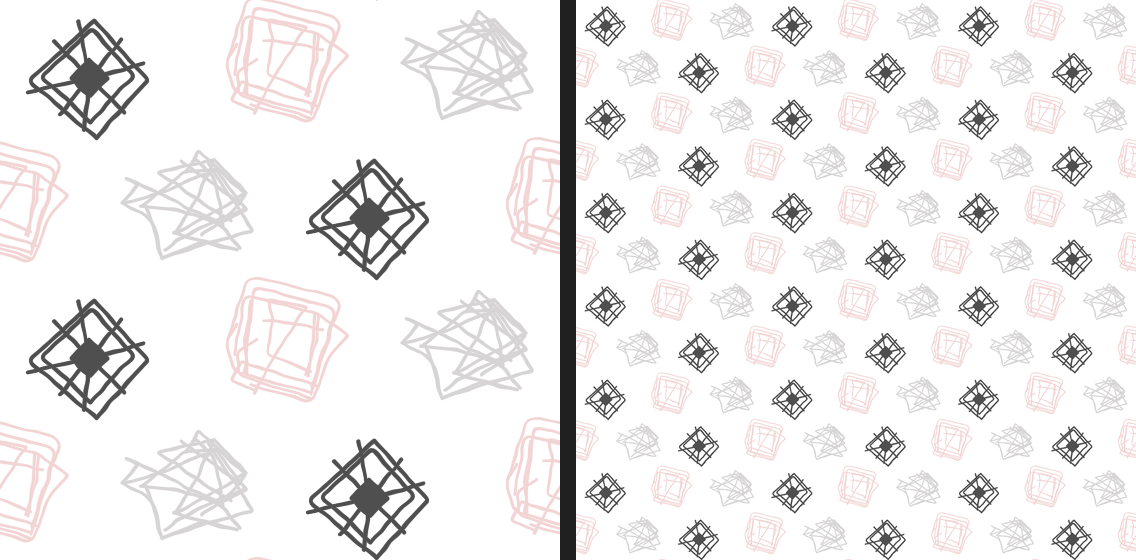
Left, the tile; right, the same tile 3 across and 3 down.
A three.js fragment shader for this pattern:

```glsl
varying vec2 vUv;

const float REPEATS = 2.0;
const float UNITS = 384.0; // drawing units per repeat
const float REACH = 100.0; // half size of a motif
const vec3 PAPER = vec3(1.0);
const vec3 CHARCOAL = vec3(0.31);
const vec3 BLUSH = vec3(0.95, 0.83, 0.83);
const vec3 ASH = vec3(0.84, 0.83, 0.83);

float hash(vec2 p) {
  vec3 q = fract(p.xyx * 0.1031);
  q += dot(q, q.yzx + 33.33);
  return fract((q.x + q.y) * q.z);
}

float noise(vec2 p) {
  vec2 i = floor(p), f = fract(p);
  f = f * f * (3.0 - 2.0 * f);
  vec2 e = vec2(0, 1);
  return mix(mix(hash(i), hash(i + e.yx), f.x),
             mix(hash(i + e), hash(i + e.yy), f.x), f.y);
}

// Slight tremor of the drawing hand
vec2 tremble(vec2 p, float amount) {
  vec2 q = p / 15.0 + 40.0;
  return p + amount * (vec2(noise(q), noise(q + 19.0)) - 0.5);
}

float segment(vec2 p, vec2 a, vec2 b) {
  vec2 ab = b - a;
  float t = clamp(dot(p - a, ab) / max(dot(ab, ab), 1e-5), 0.0, 1.0);
  return length(p - a - ab * t);
}

// Two straight lines joined at b by a soft corner
float bend(vec2 p, vec2 a, vec2 b, vec2 c, float soft) {
  vec2 u = b + soft * normalize(a - b);
  vec2 v = b + soft * normalize(c - b);
  float d = min(segment(p, a, u), segment(p, v, c));
  vec2 last = u;
  for (int i = 1; i <= 5; i++) {
    float t = float(i) / 5.0;
    vec2 next = mix(mix(u, b, t), mix(b, v, t), t);
    d = min(d, segment(p, last, next));
    last = next;
  }
  return d;
}

// Open stroke through four points
float stroke(vec2 p, vec4 ab, vec4 cd, float soft) {
  vec2 m = 0.5 * (ab.zw + cd.xy);
  return min(bend(p, ab.xy, ab.zw, m, soft), bend(p, m, cd.xy, cd.zw, soft));
}

float spokedDiamond(vec2 p, float halfWidth) {
  float d = bend(p, vec2(7, 78), vec2(-84, -3), vec2(9, -82), 9.0);
  d = min(d, bend(p, vec2(7, 78), vec2(80, -3), vec2(9, -82), 4.0));
  d = min(d, stroke(p, vec4(16, 53, 4, 68), vec4(-66, 2, 1, -60), 8.0));
  d = min(d, bend(p, vec2(8, 62), vec2(61, 3), vec2(1, -60), 8.0));
  // Spokes bent at the hub
  d = min(d, bend(p, vec2(-15, 77), vec2(0), vec2(-8, -71), 4.0));
  d = min(d, bend(p, vec2(-49, 51), vec2(0), vec2(47, -47), 4.0));
  d = min(d, bend(p, vec2(44, 52), vec2(0), vec2(-41, -49), 4.0));
  d = min(d, bend(p, vec2(74, 19), vec2(0), vec2(-84, -19), 4.0));
  vec2 turned = vec2(p.x + p.y, p.y - p.x) * 0.7071;
  float hub = length(max(abs(turned) - 17.0, 0.0)) - 3.5;
  return min(d - halfWidth, hub);
}

float scribbledSquare(vec2 p, float halfWidth) {
  // Outer rounds
  float d = stroke(p, vec4(-78, 1, -50, 88), vec4(78, 57, 36, -74), 17.0);
  d = min(d, stroke(p, vec4(-55, -44, -43, 73), vec4(71, 42, 38, -64), 14.0));
  d = min(d, stroke(p, vec4(-68, -20, -55, 62), vec4(46, 36, 87, 6), 10.0));
  d = min(d, stroke(p, vec4(87, 6, 60, -24), vec4(38, -86, -45, -62), 14.0));
  d = min(d, stroke(p, vec4(-66, 22, -80, -2), vec4(-70, -42, 36, -72), 10.0));
  d = min(d, stroke(p, vec4(-38, 1, -66, -18), vec4(-62, -48, 36, -80), 9.0));
  d = min(d, stroke(p, vec4(-40, -70, -72, -57), vec4(-60, -30, 44, -62), 4.0));
  // Inner window and crossing lines
  d = min(d, stroke(p, vec4(-21, 53, -17, 24), vec4(-24, -20, 36, -44), 6.0));
  d = min(d, stroke(p, vec4(-20, 54, 30, 46), vec4(-27, -44, -42, -74), 2.0));
  d = min(d, bend(p, vec2(-29, 27), vec2(10, 23), vec2(53, 14), 9.0));
  d = min(d, bend(p, vec2(42, 36), vec2(37, -20), vec2(33, -50), 9.0));
  d = min(d, bend(p, vec2(47, 34), vec2(42, -10), vec2(30, -48), 9.0));
  d = min(d, bend(p, vec2(-47, 54), vec2(-54, 0), vec2(-52, -50), 9.0));
  return d - halfWidth;
}

float tangledStar(vec2 p, float halfWidth) {
  float d = stroke(p, vec4(-90, 3, -68, 28), vec4(-84, 38, 48, -25), 3.0);
  d = min(d, bend(p, vec2(40, 50), vec2(-32, 18), vec2(-90, 3), 9.0));
  d = min(d, bend(p, vec2(-90, 3), vec2(-48, -14), vec2(-35, -72), 26.0));
  d = min(d, stroke(p, vec4(38, 62, 12, 6), vec4(-17, -40, 82, 16), 3.0));
  d = min(d, stroke(p, vec4(82, 16, 38, 62), vec4(-40, 46, 60, -22), 3.0));
  d = min(d, stroke(p, vec4(0, 45, 16, 75), vec4(82, 14, 46, -26), 3.0));
  d = min(d, bend(p, vec2(10, 64), vec2(38, 40), vec2(50, -28), 12.0));
  d = min(d, stroke(p, vec4(28, 60, 90, -34), vec4(-35, -71, -55, 0), 3.0));
  d = min(d, stroke(p, vec4(-35, -71, 20, -50), vec4(71, -61, -18, -38), 5.0));
  d = min(d, stroke(p, vec4(-60, 0, -5, 45), vec4(40, 50, 80, -5), 6.0));
  d = min(d, bend(p, vec2(80, -5), vec2(0, -40), vec2(-30, -60), 9.0));
  d = min(d, stroke(p, vec4(-62, 0, 0, -8), vec4(48, -28, 72, -58), 10.0));
  d = min(d, stroke(p, vec4(-8, 60, 30, 35), vec4(83, -5, 20, -40), 4.0));
  return d - halfWidth;
}

// Half-drop repeat around a motif centre
vec2 halfDrop(vec2 p, vec2 centre) {
  vec2 d = p - centre;
  d.y -= 0.5 * floor(d.x + 0.5);
  return (d - floor(d + 0.5)) * UNITS;
}

bool inReach(vec2 p) {
  return max(abs(p.x), abs(p.y)) < REACH;
}

float ink(float d, float blur) {
  return 1.0 - smoothstep(-blur, blur, d);
}

void main() {
  vec2 p = vUv * REPEATS;
  float blur = 0.7 * fwidth(vUv.x) * REPEATS * UNITS;
  vec2 diamond = halfDrop(p, vec2(0.320, 1.721));
  vec2 square = halfDrop(p, vec2(1.016, 1.786));
  vec2 star = halfDrop(p, vec2(1.667, 1.766));
  vec3 color = PAPER;
  if (inReach(star)) color = mix(color, ASH, ink(tangledStar(tremble(star, 3.0), 2.3), blur));
  if (inReach(square)) color = mix(color, BLUSH, ink(scribbledSquare(tremble(square, 3.0), 2.0), blur));
  if (inReach(diamond)) color = mix(color, CHARCOAL, ink(spokedDiamond(tremble(diamond, 2.5), 2.9), blur));
  gl_FragColor = vec4(color, 1.0);
}
```
